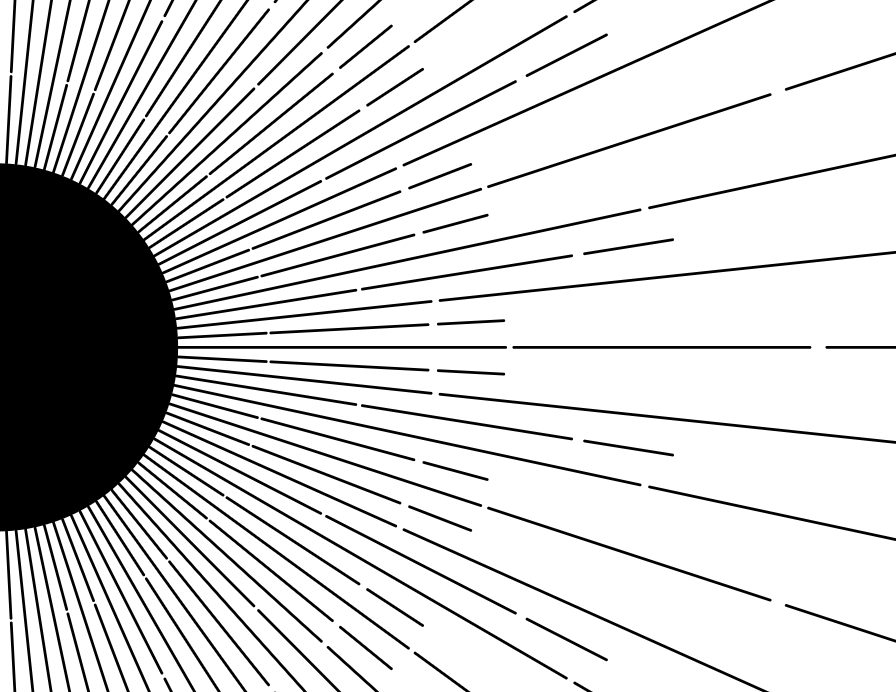
Give the GLSL for this background, as a Shadertoy shader.

```glsl
// Black half disc at the left edge, sending out thin broken rays on white.

// Depth of a point inside the gap between two stroke ends; zero on the stroke
float gapDepth(float r, float from, float to) {
    return max(0.0, min(r - from, to - r));
}

// Depth inside any gap of a ray; the break pattern repeats every six rays
float rayBreaks(float r, int kind) {
    if (kind == 0)
        return max(gapDepth(r, 0.7396, 0.7515), gapDepth(r, 1.182, 1.2066));
    if (kind == 2)
        return gapDepth(r, 0.6347, 0.6478);
    if (kind == 4)
        return gapDepth(r, 0.9559, 0.97);
    if (kind == 3)
        return max(max(gapDepth(r, 0.5283, 0.5379), gapDepth(r, 0.846, 0.865)),
                   max(0.0, r - 0.9946));
    return max(max(gapDepth(r, 0.392, 0.3988), gapDepth(r, 0.6276, 0.6426)),
               max(0.0, r - 0.7379));
}

void mainImage(out vec4 fragColor, in vec2 fragCoord) {
    float pixel = 1.0 / iResolution.y;
    vec2 p = fragCoord * pixel;
    p.x -= 0.5 * (iResolution.x * pixel - 1.2929);
    p -= vec2(-0.0054, 0.498);

    // Disc, slightly taller than wide
    float disc = length(p * vec2(1.016, 1.0)) - 0.266;

    // Nearest ray, one every three degrees, mirrored about the horizontal
    vec2 q = vec2(p.x / 0.994, p.y);
    float spacing = radians(3.0);
    float angle = atan(q.y, q.x);
    float index = floor(angle / spacing + 0.5);
    float offset = angle - index * spacing;
    vec2 along = length(q) * vec2(cos(offset), sin(offset));

    // Round-capped strokes
    int kind = int(abs(index)) % 6;
    float ray = length(vec2(rayBreaks(along.x, kind), along.y)) - 0.002;

    float ink = clamp(0.5 - min(disc, ray) / pixel, 0.0, 1.0);
    fragColor = vec4(vec3(1.0 - ink), 1.0);
}
```
